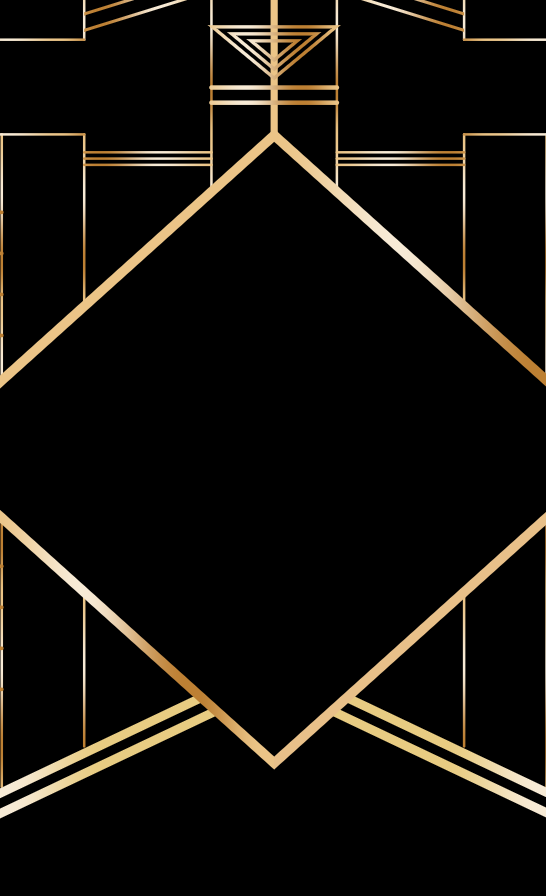
This background is drawn by a WebGL 1 fragment shader. Its source:

```glsl
precision highp float;
uniform vec2 u_resolution;

const vec3 GOLD = vec3(0.92, 0.77, 0.53);
const vec3 CREAM = vec3(0.97, 0.92, 0.84);
const vec3 BRONZE = vec3(0.74, 0.50, 0.20);
const vec3 STRAW = vec3(0.91, 0.80, 0.51);

const float EDGE = 30.4;   // outermost column, from the axis
const float OUTER = 21.2;  // outer column
const float INNER = 7.0;   // inner column
const float THIN = 0.14;   // half width of the fine lines

// Signed distance to a stroke between two points
float stroke(vec2 p, vec2 a, vec2 b, float halfWidth) {
  vec2 ab = b - a;
  float t = clamp(dot(p - a, ab) / dot(ab, ab), 0.0, 1.0);
  return length(p - a - ab * t) - halfWidth;
}

float column(vec2 p, float x, float top, float bottom, float halfWidth) {
  return stroke(p, vec2(x, top), vec2(x, bottom), halfWidth);
}

float row(vec2 p, float y, float left, float right, float halfWidth) {
  return stroke(p, vec2(left, y), vec2(right, y), halfWidth);
}

// Signed distance to an endless sloping line
float slope(vec2 p, float x, float y, float rise, float halfWidth) {
  return abs(p.y - y - rise * (p.x - x)) / length(vec2(1.0, rise)) - halfWidth;
}

float diamond(vec2 p, float middle, float halfHeight, float rise) {
  return (p.x * rise + abs(p.y - middle) - halfHeight) / length(vec2(1.0, rise));
}

float downTriangle(vec2 p, float top, float apex, float rise) {
  float side = (p.x * rise + p.y - apex) / length(vec2(1.0, rise));
  return max(top - p.y, side);
}

float cover(float d, float pixel) {
  return clamp(0.5 - d / pixel, 0.0, 1.0);
}

// Cyclic metal gradient: gold, cream, bronze, gold
vec3 sheen(float t) {
  t = fract(t);
  vec3 c = mix(GOLD, CREAM, smoothstep(0.0, 0.34, t));
  c = mix(c, BRONZE, smoothstep(0.34, 0.72, t));
  return mix(c, GOLD, smoothstep(0.75, 1.0, t));
}

vec3 paint(vec3 base, vec3 tone, float d, float pixel) {
  return mix(base, tone, cover(d, pixel));
}

// Bright facets on the upper right and lower left sides
vec3 frameTone(float x, float y, float middle) {
  float upper = clamp(x / 30.6 * 0.75, 0.0, 0.74);
  float lower = clamp(1.0 + x / 30.6 + 0.04, 0.0, 0.999);
  if (y < middle) return x > 0.0 ? sheen(upper) : GOLD;
  return x < 0.0 ? sheen(lower) : mix(GOLD, vec3(0.90, 0.74, 0.54), 0.6);
}

void main() {
  // Height is 100 units, y runs down from the top, x from the axis
  float pixel = 100.0 / u_resolution.y;
  vec2 p = (gl_FragCoord.xy - vec2(0.5, 1.0) * u_resolution) * pixel;
  p = vec2(p.x - 0.13, -p.y);
  vec2 m = vec2(abs(p.x), p.y);
  vec3 color = vec3(0.0);

  // Columns
  float d = column(m, INNER, -1.0, 22.0, THIN);
  d = min(d, column(m, OUTER, -1.0, 4.43, THIN));
  d = min(d, column(m, OUTER, 15.0, 35.0, THIN));
  d = min(d, column(m, EDGE, 15.0, 43.0, THIN));
  color = paint(color, sheen(m.y / 19.0 + 0.2), d, pixel);
  d = column(m, OUTER, 65.0, 83.3, THIN);
  d = min(d, column(m, EDGE, 57.0, 87.8, THIN));
  color = paint(color, sheen((m.y - 66.5) / 23.0), d, pixel);

  // Ledges, roof slopes and triple rails
  d = min(row(m, 4.43, OUTER, 31.0, THIN), row(m, 15.0, OUTER, 31.0, THIN));
  float roof = min(slope(m, OUTER, 1.56, 0.31, 0.17), slope(m, OUTER, 3.39, 0.31, 0.17));
  d = min(d, max(roof, m.x - OUTER));
  for (int i = 0; i < 3; i++) {
    d = min(d, row(m, 17.0 + 0.7 * float(i), INNER, OUTER, THIN));
  }
  color = paint(color, sheen((m.x - INNER) / 17.0), d, pixel);

  // Ticks on the left edge
  d = 100.0;
  for (int i = 0; i < 4; i++) {
    float y = 23.7 + 4.58 * float(i);
    d = min(d, row(p, y, -30.7, -EDGE, 0.2));
    d = min(d, row(p, y + 39.5, -30.7, -EDGE, 0.2));
  }
  color = paint(color, BRONZE, d, pixel);

  // Broad lower bands
  d = min(slope(m, 30.6, 88.54, 0.475, 0.5), slope(m, 30.6, 90.8, 0.475, 0.5));
  color = paint(color, mix(STRAW, CREAM, smoothstep(19.0, 30.0, m.x)), d, pixel);

  // Stem, crossbars and nested triangles
  color = paint(color, GOLD, column(m, 0.0, -1.0, 15.0, 0.4), pixel);
  d = min(row(m, 9.77, 0.0, INNER, 0.25), row(m, 11.46, 0.0, INNER, 0.25));
  float nest = downTriangle(m, 3.0, 8.72, 0.83);
  for (int i = 0; i < 3; i++) {
    d = min(d, abs(nest + 0.78 * float(i)) - 0.19);
  }
  color = paint(color, sheen((p.x + INNER) / 16.0 + 0.1), d, pixel);

  // Empty diamond with its frame
  float frame = diamond(m, 50.13, 35.03, 0.9);
  color = paint(color, vec3(0.0), frame, pixel);
  color = paint(color, frameTone(p.x, p.y, 50.13), abs(frame) - 0.54, pixel);

  gl_FragColor = vec4(color, 1.0);
}
```
